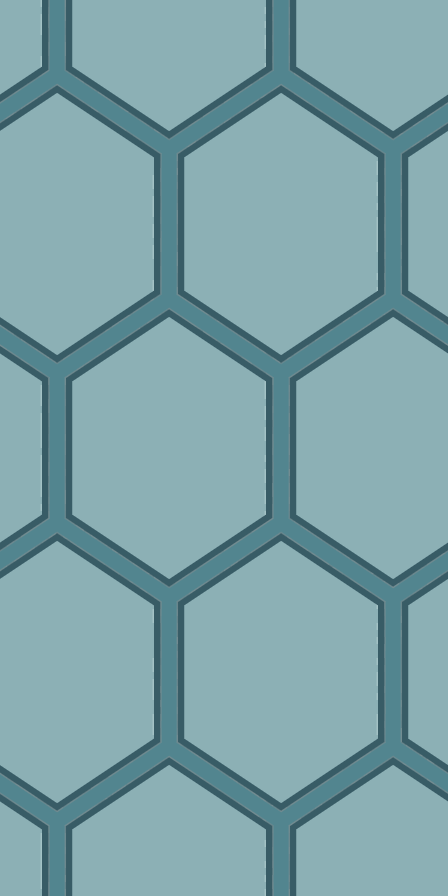
This pattern is drawn by a WebGL 1 fragment shader. Its source:

```glsl
precision highp float;

uniform vec2 u_resolution;

#define CELLS vec2(2.0, 4.0)
#define ORIGIN vec2(0.755, 0.0)
#define GROUT_HALF 0.0365
#define RIM_END 0.0675
#define HAIRLINE 0.0065
#define FLECKS vec2(64.0, 128.0)
#define FACE_COLOR vec3(0.55, 0.69, 0.71)
#define GROUT_COLOR vec3(0.32, 0.52, 0.56)
#define RIM_COLOR vec3(0.22, 0.36, 0.40)
#define HAIR_COLOR vec3(0.45, 0.55, 0.57)
#define GLINT_COLOR vec3(0.68, 0.79, 0.80)

float hash(vec2 p) {
  vec3 q = fract(vec3(p.xyx) * 0.1031);
  q += dot(q, q.yzx + 33.33);
  return fract((q.x + q.y) * q.z);
}

// Offset from the nearest centre of a lattice with period (1, 2)
vec2 latticeOffset(vec2 p) {
  vec2 period = vec2(1.0, 2.0);
  return mod(p + 0.5 * period, period) - 0.5 * period;
}

// Distance inward from the border of a hexagon 1 wide and 4/3 tall
float hexInset(vec2 p) {
  p = abs(p);
  return min(0.5 - p.x, (2.0 - dot(p, vec2(2.0, 3.0))) / sqrt(13.0));
}

// Antialiased coverage of the side where d exceeds edge
float above(float d, float edge, float pixel) {
  return clamp((d - edge) / pixel + 0.5, 0.0, 1.0);
}

float band(float d, float low, float high, float pixel) {
  return above(d, low, pixel) - above(d, high, pixel);
}

void main() {
  vec2 uv = gl_FragCoord.xy / u_resolution;
  vec2 p = uv * CELLS - ORIGIN;
  float pixel = CELLS.x / u_resolution.x;

  // Two interleaved lattices form the staggered rows
  vec2 evenCell = latticeOffset(p);
  vec2 oddCell = latticeOffset(p - vec2(0.5, 1.0));
  float evenInset = hexInset(evenCell);
  float oddInset = hexInset(oddCell);
  float inset = max(evenInset, oddInset);
  vec2 cell = evenInset > oddInset ? evenCell : oddCell;

  // Grout, dark rim and flat face
  vec3 color = mix(GROUT_COLOR, RIM_COLOR, above(inset, GROUT_HALF, pixel));
  color = mix(color, FACE_COLOR, above(inset, RIM_END, pixel));

  // Slightly broken hairline between grout and rim
  float fleck = hash(mod(floor(uv * FLECKS), FLECKS));
  float hair = band(inset, GROUT_HALF - 0.5 * HAIRLINE, GROUT_HALF + 0.5 * HAIRLINE, pixel);
  color = mix(color, HAIR_COLOR, hair * mix(0.65, 1.0, fleck));

  // Broken pale glint along the right upright of each face
  float sideInset = 0.5 - cell.x;
  float glint = band(sideInset, RIM_END, RIM_END + HAIRLINE, pixel);
  glint *= above(inset, RIM_END, pixel) * step(0.4, fleck);
  color = mix(color, GLINT_COLOR, 0.7 * glint);

  gl_FragColor = vec4(color, 1.0);
}
```
